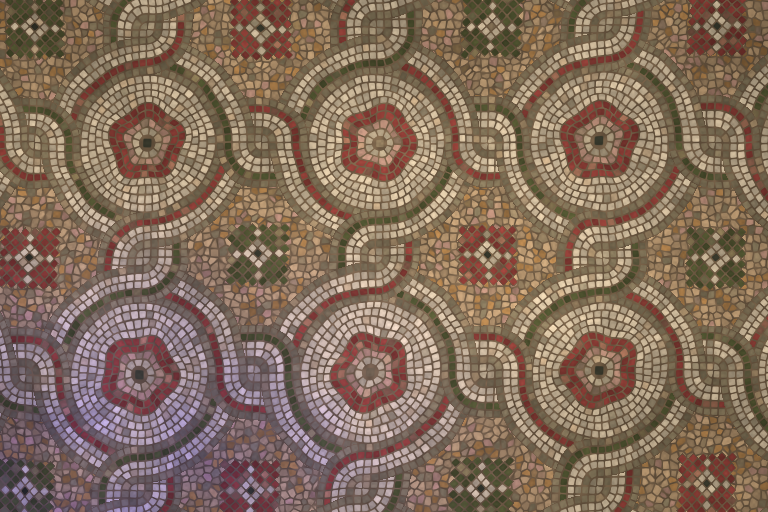
This pattern is drawn by a Shadertoy shader. Its source:

```glsl
// Worn stone mosaic: flower medallions laced together by a red and green guilloche.
const float ROWS = 30.0;       // stone rows per repeat
const float QUARTER = 1.5707963;
const vec2 PITCH = vec2(0.445, 0.452);
const vec2 ANCHOR = vec2(0.732, 0.725);

const vec3 GROUT = vec3(0.43, 0.35, 0.26);
const vec3 SAND  = vec3(0.67, 0.55, 0.41);
const vec3 OCHRE = vec3(0.62, 0.45, 0.26);
const vec3 CREAM = vec3(0.76, 0.69, 0.58);
const vec3 ROSE  = vec3(0.66, 0.50, 0.43);
const vec3 GREY  = vec3(0.47, 0.42, 0.32);
const vec3 RED   = vec3(0.50, 0.20, 0.18);
const vec3 GREEN = vec3(0.27, 0.29, 0.16);
const vec3 DARK  = vec3(0.17, 0.18, 0.14);

struct Tile { float edge; vec2 id; vec3 color; };

float hash(vec2 p) {
    vec3 q = fract(p.xyx * 0.1031);
    q += dot(q, q.yzx + 33.33);
    return fract((q.x + q.y) * q.z);
}

float noise(vec2 p) {
    vec2 i = floor(p), f = fract(p);
    f = f * f * (3.0 - 2.0 * f);
    vec2 e = vec2(0.0, 1.0);
    return mix(mix(hash(i), hash(i + e.yx), f.x),
               mix(hash(i + e.xy), hash(i + e.yy), f.x), f.y);
}

vec2 wobble(vec2 p) { return vec2(noise(p), noise(p + 41.7)) - 0.5; }

// Distance from a rounded stone's rim, 0.5 at its middle
float stoneEdge(vec2 offset) {
    vec2 q = pow(abs(offset), vec2(6.0));
    return 0.5 - pow(q.x + q.y, 1.0 / 6.0);
}

// One stone of a course: row is across, turn is the 0..1 position along
Tile courseTile(float row, float turn, float count, vec2 seed) {
    float along = turn * max(1.0, floor(count + 0.5));
    vec2 id = vec2(floor(along), floor(row));
    return Tile(stoneEdge(fract(vec2(along, row)) - 0.5), id + seed, GREY);
}

vec3 strandColor(float row, vec3 accent) {
    if (row < 10.0) return GREY;
    if (row < 11.0) return accent;
    if (row < 13.0) return CREAM;
    return row < 14.0 ? GREY : mix(CREAM, GREY, 0.45);
}

// Concentric courses with a scalloped red flower
Tile medallion(vec2 p, vec2 seed) {
    float r = length(p), a = atan(p.y, p.x);
    float petals = smoothstep(0.04, 0.13, r) * (1.0 - smoothstep(0.17, 0.27, r));
    float row = (r - 0.012 * petals * cos(5.0 * a + 6.0 * hash(seed))) * ROWS;
    float ring = floor(row);
    float turn = fract(a / (4.0 * QUARTER) + hash(seed + ring));
    Tile t = courseTile(row, turn, 4.0 * QUARTER * (ring + 0.5), seed + 7.0);
    t.color = ring < 2.0 ? mix(CREAM, GREY, 0.3) : ring < 3.0 ? ROSE
            : ring < 5.0 ? RED : CREAM;
    if (row < 1.0) t = Tile(stoneEdge(p * 22.0), seed, DARK);
    return t;
}

// Jittered ground stones
Tile ground(vec2 p) {
    vec2 base = floor(p), id = base;
    float near = 9.0, second = 9.0;
    for (int y = -1; y <= 1; y++)
    for (int x = -1; x <= 1; x++) {
        vec2 c = base + vec2(x, y);
        float d = length(c + 0.5 + 0.7 * (vec2(hash(c), hash(c + 19.3)) - 0.5) - p);
        if (d < near) { second = near; near = d; id = c; }
        else second = min(second, d);
    }
    float pick = hash(id + 5.1);
    vec3 color = pick < 0.24 ? OCHRE : pick < 0.36 ? ROSE : pick < 0.43 ? GREY : SAND;
    return Tile(0.5 * (second - near), id, color);
}

// Diagonal stones of the small square rosette; edge is below -1 outside it
Tile rosette(vec2 p, vec2 seed, vec3 accent) {
    vec2 g = vec2(p.x + p.y, p.y - p.x) / 0.045;
    vec2 id = floor(g + 0.5);
    vec2 m = abs(vec2(id.x - id.y, id.x + id.y));
    float low = min(m.x, m.y), high = max(m.x, m.y);
    vec3 color = high < 1.0 ? DARK : low >= 1.0 && low + high >= 4.0 ? accent : CREAM;
    return Tile(high > 5.0 ? -2.0 : stoneEdge(g - id), id + seed, color);
}

Tile mosaic(vec2 p) {
    vec2 cell = floor(p + 0.5), q = p - cell, seed = cell * 37.0;
    if (length(q) < 0.3) return medallion(q, seed);

    // Fold into one quadrant; every quarter turn swaps the strand colour
    float k = cell.x + cell.y;
    for (int i = 0; i < 3; i++)
        if (q.x <= 0.0 || q.y < 0.0) { q = vec2(q.y, -q.x); k += 1.0; }
    bool even = mod(k, 2.0) < 0.5;
    vec3 own = even ? RED : GREEN, other = even ? GREEN : RED;
    seed += k * 11.0;

    // Hook around the upper eye, then the band, then the neighbour's tail
    vec2 eye = q - vec2(0.0, 0.5);
    float r = length(q), hook = length(eye);
    Tile t;
    if (hook < 0.2) {
        float row = (0.5 - hook) * ROWS;
        t = courseTile(row, atan(eye.x, -eye.y) / QUARTER, QUARTER * (14.5 - floor(row)), seed);
        t.color = strandColor(row, other);
    } else if (r < 14.0 / ROWS) {
        float row = r * ROWS;
        t = courseTile(row, atan(q.y, q.x) / QUARTER, QUARTER * (floor(row) + 0.5), seed);
        t.color = strandColor(row, own);
    } else if (q.y < 0.2) {
        float row = (0.5 - q.y) * ROWS;
        t = courseTile(row, q.x, ROWS, seed + 3.0);
        t.color = strandColor(row, other);
    } else {
        vec2 corner = floor(p);
        vec3 accent = mod(corner.x + corner.y, 2.0) < 0.5 ? GREEN : RED;
        t = rosette(p - corner - 0.5, corner * 23.0, accent);
        if (t.edge < -1.0) t = ground(p * ROWS);
    }
    return t;
}

void mainImage(out vec4 fragColor, in vec2 fragCoord) {
    vec2 uv = fragCoord / iResolution.y;
    vec2 p = (uv - ANCHOR) / PITCH;
    p.x -= 0.025 * p.y;
    p += 0.035 * wobble(p * 1.3) + 0.014 * wobble(p * 9.0);

    // Stones vary in tone; a few are stained or replaced
    Tile t = mosaic(p);
    float tone = hash(t.id + 2.7), odd = hash(t.id + 61.3);
    vec3 stone = mix(t.color, odd < 0.5 ? SAND : GREY, odd < 0.06 || odd > 0.95 ? 0.6 : 0.08);
    stone *= 0.84 + 0.28 * tone + 0.12 * t.edge;
    stone *= 0.94 + 0.12 * noise(p * 90.0);

    // Soft joints between the stones
    float pixel = ROWS / (iResolution.y * PITCH.y);
    float cover = smoothstep(0.02, 0.08 + 0.7 * pixel, t.edge);
    vec3 color = mix(GROUT * (0.85 + 0.3 * noise(p * 40.0)), stone, cover);

    // Grime, cool light at the lower left and darker margins
    color *= 0.90 + 0.18 * noise(p * 2.6 + 8.0);
    float cool = 1.0 - smoothstep(0.1, 0.85, length((uv - vec2(0.15, 0.05)) * vec2(0.8, 1.3)));
    color = mix(color, color * vec3(0.88, 0.88, 1.35), cool * (0.6 + 0.6 * noise(p * 5.0)));
    vec2 rim = fragCoord / iResolution.xy - 0.5;
    fragColor = vec4(color * (1.04 - 0.4 * dot(rim, rim)), 1.0);
}
```
